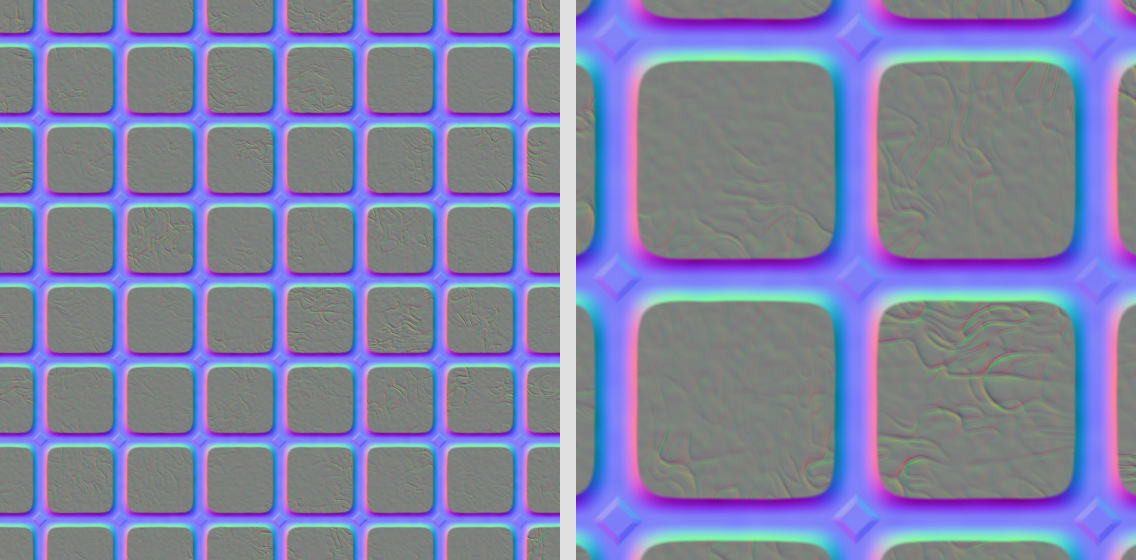
Left: the whole. Right: its middle third, enlarged.
Give the GLSL for this texture map, as a WebGL 2 fragment shader.

```glsl
#version 300 es
precision highp float;
// Normal map of a seven by seven grid of worn, rounded square tiles with bevelled gaps.

uniform vec2 u_resolution;
out vec4 outColor;

const float REPEATS = 7.0;         // tiles across and down
const float FACE_HALF = 0.412;     // half width of the flat face, in cells
const float SQUARENESS = 7.0;      // exponent of the superellipse outline
const float EDGE_SOFT = 0.007;     // softness of the face outline, in cells
const float EDGE_WOBBLE = 0.005;   // irregularity of the outline, in cells
const float BEVEL_TILT = 0.96;     // steepest slope, next to the face
const float JUNCTION_SIZE = 0.085; // radius of the diamond where gaps cross
const float JUNCTION_TILT = 0.24;
const float RELIEF_STEP = 0.0013;  // sampling distance of the wear, in canvases
const float WEAR_STRENGTH = 0.17;
const float GRAIN_STRENGTH = 0.05;
const vec3 FACE_COLOR = vec3(0.49, 0.505, 0.495);
const vec2 TILT_SIGN = vec2(-1.0, 1.0);

float hash(vec2 p) {
  return fract(sin(dot(p, vec2(127.1, 311.7))) * 43758.5453);
}

// Value noise that wraps after a whole number of lattice cells.
float wrapNoise(vec2 uv, vec2 period) {
  vec2 p = uv * period;
  vec2 i = floor(p);
  vec2 f = fract(p);
  vec2 w = f * f * (3.0 - 2.0 * f);
  vec2 lo = mod(i, period);
  vec2 hi = mod(i + 1.0, period);
  float bottom = mix(hash(lo), hash(vec2(hi.x, lo.y)), w.x);
  float top = mix(hash(vec2(lo.x, hi.y)), hash(hi), w.x);
  return mix(bottom, top, w.y);
}

// Height of the face: thin creases, stretched along the grain, over fine grit.
float wearHeight(vec2 uv, vec2 grain) {
  vec2 warp = vec2(wrapNoise(uv, vec2(41.0)), wrapNoise(uv + 0.37, vec2(43.0))) - 0.5;
  vec2 p = uv + warp * 0.022;
  float broad = abs(wrapNoise(p, grain) - 0.5);
  float fine = abs(wrapNoise(p + 0.21, grain * 2.0) - 0.5);
  return exp(-broad * 13.0) + 0.55 * exp(-fine * 9.0);
}

float gritHeight(vec2 uv) {
  return wrapNoise(uv, vec2(190.0));
}

void main() {
  vec2 uv = gl_FragCoord.xy / u_resolution;
  vec2 grid = uv * REPEATS + 0.5;
  vec2 cell = fract(grid) - 0.5;
  vec2 id = mod(floor(grid), REPEATS);
  float pixel = REPEATS / min(u_resolution.x, u_resolution.y);

  // Superellipse distance and its gradient
  vec2 size = abs(cell);
  vec2 powered = pow(size, vec2(SQUARENESS));
  float radius = max(pow(powered.x + powered.y, 1.0 / SQUARENESS), 0.001);
  vec2 outward = sign(cell) * pow(size / radius, vec2(SQUARENESS - 1.0));
  float wobble = (wrapNoise(uv, vec2(56.0)) - 0.5) * EDGE_WOBBLE;
  float edge = radius - FACE_HALF + wobble;

  // Bevel: steep beside the face, level at the middle of the gap
  float across = clamp(edge / (0.5 - FACE_HALF), 0.0, 1.0);
  float steep = BEVEL_TILT * (1.0 - smoothstep(0.05, 0.95, across));
  vec2 tilt = TILT_SIGN * outward * steep;

  // Small raised diamonds where the gaps cross
  vec2 corner = fract(grid + 0.5) - 0.5;
  vec2 cornerId = mod(floor(grid + 0.5), REPEATS);
  corner += (vec2(hash(cornerId), hash(cornerId + 9.0)) - 0.5) * 0.025;
  float diamond = abs(corner.x) + abs(corner.y) - JUNCTION_SIZE;
  float rim = 1.0 - smoothstep(0.008, 0.03, abs(diamond));
  vec2 facing = clamp(corner / 0.015, -1.0, 1.0);
  tilt += TILT_SIGN * facing * rim * JUNCTION_TILT * (0.5 + 0.5 * hash(cornerId + 4.0))
        * (1.0 - steep);
  tilt += (wrapNoise(uv, vec2(84.0)) - 0.5) * 0.07;
  float lift = sqrt(max(1.0 - dot(tilt, tilt), 0.01));
  vec3 gapColor = 0.5 + 0.5 * vec3(tilt, lift * 0.95);

  // Wear: each tile has its own grain direction and roughness
  float direction = hash(id + 2.3);
  vec2 grain = direction < 0.4 ? vec2(44.0, 88.0)
             : direction < 0.7 ? vec2(88.0, 44.0) : vec2(70.0);
  vec2 dx = vec2(RELIEF_STEP, 0.0);
  vec2 dy = dx.yx;
  vec2 slope = vec2(wearHeight(uv + dx, grain) - wearHeight(uv - dx, grain),
                    wearHeight(uv + dy, grain) - wearHeight(uv - dy, grain));
  vec2 grit = vec2(gritHeight(uv + dx) - gritHeight(uv - dx),
                   gritHeight(uv + dy) - gritHeight(uv - dy));
  float patches = smoothstep(0.38, 0.75, wrapNoise(uv + 0.13, vec2(23.0)));
  float roughness = mix(0.3, 1.0, hash(id + 7.1)) * mix(0.2, 1.0, patches);
  vec2 relief = slope * WEAR_STRENGTH * roughness + grit * GRAIN_STRENGTH;
  relief = clamp(relief, -0.18, 0.18);
  vec3 faceColor = FACE_COLOR + vec3(relief, -0.35 * (abs(relief.x) + abs(relief.y)));

  float gap = smoothstep(-EDGE_SOFT - pixel * 0.5, EDGE_SOFT + pixel * 0.5, edge);
  outColor = vec4(mix(faceColor, gapColor, gap), 1.0);
}
```
